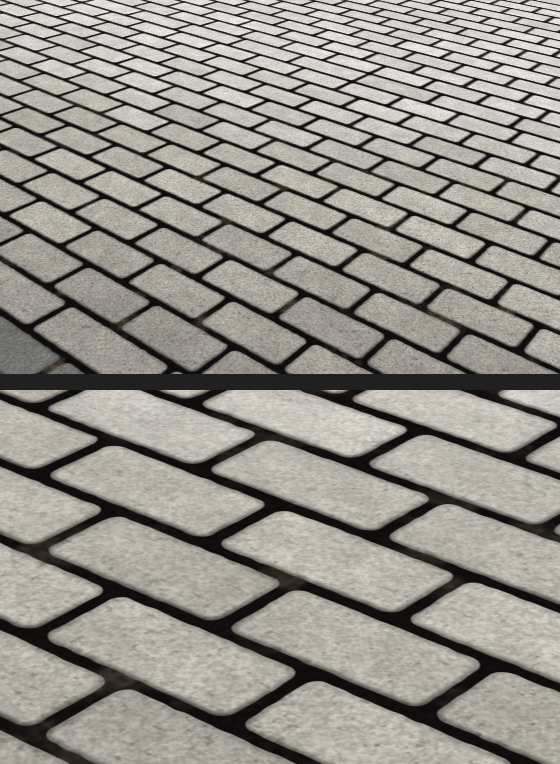
Top: the whole. Bottom: its middle third, enlarged.
Write a WebGL 2 fragment shader that draws this texture.

```glsl
#version 300 es
precision highp float;

uniform vec2 u_resolution;
out vec4 fragColor;

const vec3 STONE_SHADE = vec3(0.60, 0.58, 0.55);
const vec3 STONE_MID   = vec3(0.72, 0.70, 0.66);
const vec3 STONE_LIGHT = vec3(0.86, 0.85, 0.83);
const vec3 STONE_SLATE = vec3(0.40, 0.41, 0.40);
const vec3 JOINT_DARK  = vec3(0.06, 0.05, 0.05);
const vec3 JOINT_SOIL  = vec3(0.36, 0.31, 0.25);

// Columns: step along a row, step across rows, anchor brick centre
const mat3 GROUND_TO_VIEW = mat3(
    0.1689, -0.1265, -0.0730,
    0.1324,  0.0788,  0.0507,
    0.8848,  0.1270,  1.0);

float hash(vec2 p) {
    return fract(sin(dot(p, vec2(127.1, 311.7))) * 43758.5453);
}

float noise(vec2 p) {
    vec2 cell = floor(p), f = fract(p);
    f = f * f * (3.0 - 2.0 * f);
    return mix(mix(hash(cell), hash(cell + vec2(1.0, 0.0)), f.x),
               mix(hash(cell + vec2(0.0, 1.0)), hash(cell + vec2(1.0)), f.x), f.y);
}

float fbm(vec2 p) {
    float sum = 0.0, weight = 0.5;
    for (int i = 0; i < 4; i++) {
        sum += weight * noise(p);
        p = p * 2.03 + 17.0;
        weight *= 0.5;
    }
    return sum;
}

float roundedBox(vec2 p, vec2 halfSize, float radius) {
    vec2 q = abs(p) - halfSize + radius;
    return length(max(q, 0.0)) + min(max(q.x, q.y), 0.0) - radius;
}

// Running bond: xy is the position inside a brick, zw its column and row
vec4 brickCell(vec2 ground, float row, float stretch) {
    float shift = stretch > 1.0 ? 0.0 : 0.5 * mod(row, 2.0);
    float along = ground.x / stretch + 0.5 + shift;
    vec2 local = vec2((fract(along) - 0.5) * 2.0 * stretch, ground.y - row);
    return vec4(local, floor(along), row);
}

// Low light glancing off the far paving
vec3 stoneTone(vec2 pos, float variation) {
    float t = pos.y + 0.16 * pos.x + variation;
    vec3 tone = mix(STONE_SHADE, STONE_MID, smoothstep(0.1, 0.55, t));
    return mix(tone, STONE_LIGHT, smoothstep(0.62, 1.02, t));
}

vec3 stoneSurface(vec2 pos, vec2 grain, vec2 id) {
    float nearness = 1.0 - smoothstep(0.2, 1.1, pos.y);
    vec3 color = stoneTone(pos, 0.18 * (hash(id) - 0.5));
    color = mix(color, STONE_SLATE, 0.75 * step(id.y, -3.5));
    color *= 1.0 + 0.07 * (hash(id + 7.3) - 0.5);
    color *= 1.0 + 0.18 * (fbm(grain * 3.0) - 0.47);

    // Sandy grain and small dark pits
    float sand = noise(grain * 23.0) + noise(grain * 41.0) - 1.0;
    float pits = smoothstep(0.80, 0.95, noise(grain * 17.0 + 5.0));
    return color * (1.0 + mix(0.06, 0.17, nearness) * sand - 0.16 * nearness * pits);
}

vec3 jointSurface(vec2 pos, vec2 grain) {
    float soil = smoothstep(0.50, 0.72, fbm(grain * 1.7 + 31.0));
    soil *= 0.75 - 0.5 * smoothstep(0.0, 0.8, pos.y);
    return mix(JOINT_DARK, JOINT_SOIL, soil) * (0.75 + 0.5 * noise(grain * 20.0));
}

void main() {
    vec2 pos = gl_FragCoord.xy / u_resolution.y;
    vec3 projected = inverse(GROUND_TO_VIEW) * vec3(pos, 1.0);
    vec2 ground = projected.xy / projected.z;
    vec2 grain = ground * vec2(2.0, 1.0);
    float blur = 0.5 * length(fwidth(grain));

    // Occasional courses use longer bricks
    float row = floor(ground.y + 0.5);
    float stretch = abs(mod(row, 14.0) - 11.0) < 0.5 ? 1.4 : 1.0;
    vec4 cell = brickCell(ground, row, stretch);

    // Uneven joints and slightly worn outlines
    float joint = 0.058 + 0.016 * (hash(cell.zw + 2.7) - 0.5);
    vec2 halfSize = vec2(stretch, 0.5) - joint;
    float edge = roundedBox(cell.xy, halfSize, 0.13);
    edge += 0.016 * (noise(grain * 9.0) - 0.5);

    // Bevel is darkest along the sides facing the viewer
    float facing = clamp(dot(cell.xy / halfSize, vec2(0.35, -0.65)), -1.0, 1.0);
    float bevel = smoothstep(-0.085, 0.005, edge) * (0.32 + 0.24 * facing);
    vec3 stone = stoneSurface(pos, grain, cell.zw) * (1.0 - bevel);

    float cover = 1.0 - smoothstep(-blur, blur, edge);
    vec3 color = mix(jointSurface(pos, grain), stone, cover);
    fragColor = vec4(clamp(color, 0.0, 1.0), 1.0);
}
```
